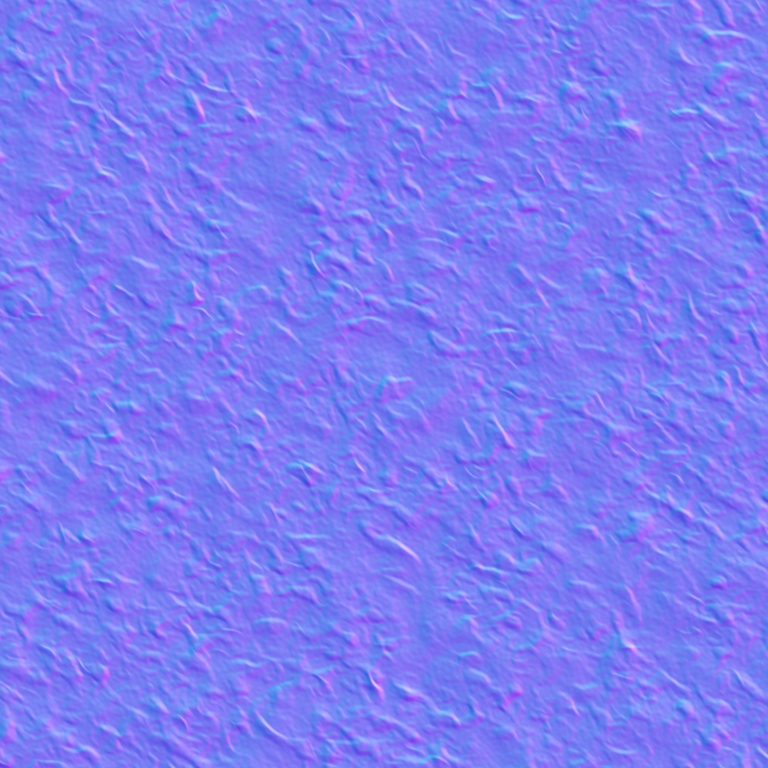
Write a Shadertoy shader that draws this texture map.

```glsl
const vec3 FLAT_COLOR = vec3(0.481, 0.486, 0.957);
const vec2 BLUE_TILT = vec2(0.25, 0.18);   // how blue follows red and green
const vec2 RELIEF = vec2(0.66, 0.50);      // slope to colour
const vec3 SHEEN = vec3(0.30, 0.10, 0.08); // extra light on lit edges
const vec2 SHEEN_DIR = vec2(0.55, 0.83);
const float SAMPLE_STEP = 0.0017;          // gradient step, canvas units
const float GRAIN_ANGLE = -0.55;           // main direction of the chips
const float ANGLE_SPREAD = 1.2;
const float SWELL_FREQ = 10.0;             // broad undulation
const float SWELL_HEIGHT = 0.0034;
const float LUMP_FREQ = 23.0;
const float LUMP_HEIGHT = 0.0025;
const vec2 CHIP_FREQ = vec2(32.0, 46.0);
const float CHIP_HEIGHT = 0.0017;
const vec2 CRUMB_FREQ = vec2(68.0, 84.0);
const float CRUMB_HEIGHT = 0.0007;
const float GRAIN_FREQ = 155.0;
const float GRAIN_HEIGHT = 0.00030;
const float PATCH_FREQ = 10.0;             // size of calm and rough areas
const float LARGE_FLAKES = 16.0;
const float SMALL_FLAKES = 29.0;
const float LARGE_HEIGHT = 0.034;          // relative to the flake cell
const float SMALL_HEIGHT = 0.023;

vec3 hash3(vec2 p) {
    vec3 q = fract(p.xyx * vec3(0.1031, 0.1030, 0.0973));
    q += dot(q, q.yxz + 33.33);
    return fract((q.xxy + q.yzz) * q.zyx);
}

mat2 rotation(float a) {
    float c = cos(a), s = sin(a);
    return mat2(c, -s, s, c);
}

// Gradient noise, roughly -0.7 to 0.7
float corner(vec2 cell, vec2 offset) {
    float a = 6.2832 * hash3(cell).x;
    return dot(vec2(cos(a), sin(a)), offset);
}

float noise(vec2 p) {
    vec2 i = floor(p), f = p - i;
    vec2 u = f * f * f * (f * (f * 6.0 - 15.0) + 10.0);
    vec2 e = vec2(1.0, 0.0);
    return mix(mix(corner(i, f), corner(i + e.xy, f - e.xy), u.x),
               mix(corner(i + e.yx, f - e.yx), corner(i + e.xx, f - e.xx), u.x), u.y);
}

// Curved sliver: steep upper edge, soft lower side, tapered ends
float flake(vec2 p, vec3 rnd) {
    float halfLength = mix(0.25, 0.55, rnd.x);
    float width = mix(0.18, 0.36, rnd.y);
    float along = p.x / halfLength;
    float taper = max(0.0, 1.0 - along * along);
    float down = -(p.y + (rnd.z - 0.5) * 0.25 * along * along) / width;
    return taper * smoothstep(-0.30, 0.10, down) * (1.0 - smoothstep(0.0, 1.1, down));
}

float flakeLayer(vec2 uv, float freq, float seed, float share) {
    vec2 p = uv * freq + seed;
    vec2 cell = floor(p);
    float h = 0.0;
    for (int y = -1; y <= 1; y++)
    for (int x = -1; x <= 1; x++) {
        vec2 id = cell + vec2(x, y);
        vec3 place = hash3(id + 17.0);
        vec3 shape = hash3(id + 71.0);
        if (place.z > share) continue;
        float angle = GRAIN_ANGLE + (fract(place.z * 57.0) - 0.5) * ANGLE_SPREAD;
        float strength = mix(0.45, 1.2, fract(shape.x * 31.0));
        h += strength * flake(rotation(angle) * (p - id - place.xy), shape);
    }
    return h / freq;
}

float height(vec2 uv) {
    // Ragged outlines
    vec2 warped = uv + 0.003 * vec2(noise(uv * 55.0), noise(uv * 55.0 + 40.0));
    vec2 turned = rotation(GRAIN_ANGLE) * warped;

    // Slightly calmer areas between rough clusters
    float rough = mix(0.5, 1.2, smoothstep(-0.3, 0.1, noise(uv * PATCH_FREQ + 3.0)));

    float swell = SWELL_HEIGHT * noise(uv * SWELL_FREQ + 60.0)
                + LUMP_HEIGHT * noise(turned * LUMP_FREQ + 120.0);
    float chips = CHIP_HEIGHT * smoothstep(0.0, 0.5, noise(turned * CHIP_FREQ + 90.0));
    float crumbs = CRUMB_HEIGHT * smoothstep(-0.1, 0.5, noise(turned * CRUMB_FREQ + 150.0));
    float large = LARGE_HEIGHT * flakeLayer(warped, LARGE_FLAKES, 5.0, 0.6);
    float small = SMALL_HEIGHT * flakeLayer(warped, SMALL_FLAKES, 43.0, 0.55);
    float grain = GRAIN_HEIGHT * noise(rotation(0.6) * uv * GRAIN_FREQ);
    return swell + large + rough * (chips + crumbs + small) + grain;
}

void mainImage(out vec4 fragColor, in vec2 fragCoord) {
    vec2 uv = fragCoord / iResolution.y;

    // Surface slope by central differences
    vec2 e = vec2(SAMPLE_STEP, 0.0);
    vec2 slope = vec2(height(uv - e.xy) - height(uv + e.xy),
                      height(uv - e.yx) - height(uv + e.yx)) / (2.0 * SAMPLE_STEP);
    slope /= sqrt(1.0 + dot(slope, slope));

    // Encode the normal as colour, with a sheen on edges facing the light
    vec2 tilt = RELIEF * slope;
    float lit = max(0.0, dot(tilt, SHEEN_DIR) - 0.015);
    vec3 color = FLAT_COLOR + vec3(tilt, dot(tilt, BLUE_TILT)) + SHEEN * lit;
    fragColor = vec4(clamp(color, 0.0, 1.0), 1.0);
}
```
